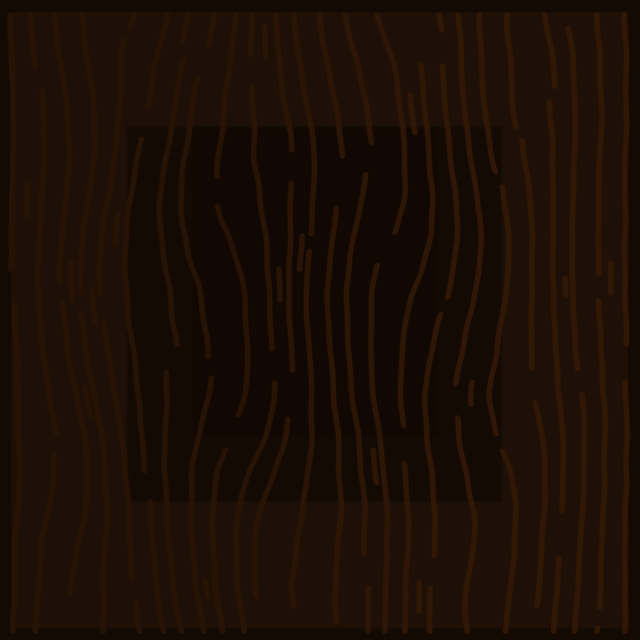
Write a Shadertoy shader that draws this texture.

```glsl
const float COLUMNS = 24.0;
const float STROKE_RADIUS = 0.0043;
const float EDGE_SOFTNESS = 0.0013;

float hash(vec2 p) {
    vec3 q = fract(p.xyx * vec3(0.1031, 0.1030, 0.0973));
    q += dot(q, q.yzx + 33.33);
    return fract((q.x + q.y) * q.z);
}

vec2 randomDirection(vec2 cell) {
    float angle = 6.2832 * hash(cell + 17.0);
    return vec2(cos(angle), sin(angle));
}

float gradientNoise(vec2 p) {
    vec2 i = floor(p), f = fract(p);
    vec2 w = f * f * f * (f * (f * 6.0 - 15.0) + 10.0);
    vec2 e = vec2(1.0, 0.0);
    float a = dot(randomDirection(i), f);
    float b = dot(randomDirection(i + e), f - e);
    float c = dot(randomDirection(i + e.yx), f - e.yx);
    float d = dot(randomDirection(i + e.xx), f - e.xx);
    return mix(mix(a, b, w.x), mix(c, d, w.x), w.y);
}

// Sideways bend of the grain, calmer at the left and right rims
float grainCoordinate(vec2 p) {
    float calm = smoothstep(-0.02, 0.16, min(p.x, 1.0 - p.x));
    float bend = 0.075 * gradientNoise(p * vec2(4.6, 2.7) + 3.7);
    float wobble = 0.004 * gradientNoise(p * vec2(9.0, 17.0) + 40.0);
    return p.x + calm * bend + wobble;
}

float verticalCapsule(float dx, float y, float low, float high) {
    return length(vec2(dx, y - clamp(y, low, high))) - STROKE_RADIUS;
}

// Long broken fibres: one stroke in each cell of a column
float fibreDistance(float u, float y, float column, float stretch) {
    float cellHeight = mix(0.34, 0.72, hash(vec2(column, 2.0)));
    float shift = hash(vec2(column, 5.0)) * cellHeight;
    float cell = floor((y + shift) / cellHeight);
    float base = cell * cellHeight - shift;
    vec2 id = vec2(column, cell + 20.0);
    float low = max(base + mix(0.008, 0.045, hash(id)), 0.014);
    float high = min(base + cellHeight - mix(0.008, 0.045, hash(id + 71.0)), 0.976);
    if (high < low) return 1.0;
    float center = (column + 0.5 + 0.3 * (hash(id + 133.0) - 0.5)) / COLUMNS;
    return verticalCapsule((u - center) / stretch, y, low, high);
}

// Short dashes lying between two fibres
float dashDistance(float u, float y, float column, float stretch) {
    float cellHeight = 0.19;
    float shift = hash(vec2(column, 9.0)) * cellHeight;
    float cell = floor((y + shift) / cellHeight);
    vec2 id = vec2(column + 50.0, cell + 80.0);
    float middle = (cell + 0.5) * cellHeight - shift;
    float halfLength = mix(0.012, 0.03, hash(id));
    if (hash(id + 29.0) > 0.16 || abs(middle - 0.5) > 0.44) return 1.0;
    float center = (column + 1.0) / COLUMNS;
    return verticalCapsule((u - center) / stretch, y, middle - halfLength, middle + halfLength);
}

float grainDistance(vec2 p) {
    float u = grainCoordinate(p);
    float stepX = 0.002;
    float stretch = (grainCoordinate(p + vec2(stepX, 0.0)) - u) / stepX;
    stretch = max(stretch, 0.45);
    float nearest = 1.0;
    float home = floor(u * COLUMNS);
    for (int k = -1; k <= 1; k++) {
        float column = home + float(k);
        if (column < 0.0 || column >= COLUMNS) continue;
        nearest = min(nearest, fibreDistance(u, p.y, column, stretch));
        if (column < COLUMNS - 1.0)
            nearest = min(nearest, dashDistance(u, p.y, column, stretch));
    }
    return nearest;
}

float boxMask(vec2 p, vec2 low, vec2 high, float softness) {
    vec2 inset = min(p - low, high - p);
    return smoothstep(-softness, softness, min(inset.x, inset.y));
}

void mainImage(out vec4 fragColor, in vec2 fragCoord) {
    vec2 p = fragCoord / iResolution.xy;

    // Nested panels: dark rim, brown frame, dark middle
    vec3 rimColor = vec3(0.078, 0.040, 0.014);
    vec3 frameColor = vec3(0.118, 0.064, 0.022);
    vec3 panelColor = vec3(0.076, 0.039, 0.017);
    vec3 coreColor = vec3(0.066, 0.032, 0.010);
    vec3 color = mix(rimColor, frameColor, boxMask(p, vec2(0.018), vec2(0.981), 0.002));
    color = mix(color, panelColor, boxMask(p, vec2(0.198, 0.216), vec2(0.784, 0.802), 0.004));
    color = mix(color, coreColor, boxMask(p, vec2(0.300, 0.317), vec2(0.685, 0.800), 0.004));

    // Wood fibres, warmer towards the right
    vec3 dimFibre = vec3(0.152, 0.077, 0.020);
    vec3 warmFibre = vec3(0.195, 0.092, 0.022);
    vec3 fibreColor = mix(dimFibre, warmFibre, smoothstep(0.25, 0.75, p.x));
    float softness = max(EDGE_SOFTNESS, 0.7 / iResolution.y);
    float fibre = 1.0 - smoothstep(-softness, softness, grainDistance(p));
    color = mix(color, fibreColor, 0.92 * fibre);

    fragColor = vec4(color, 1.0);
}
```
